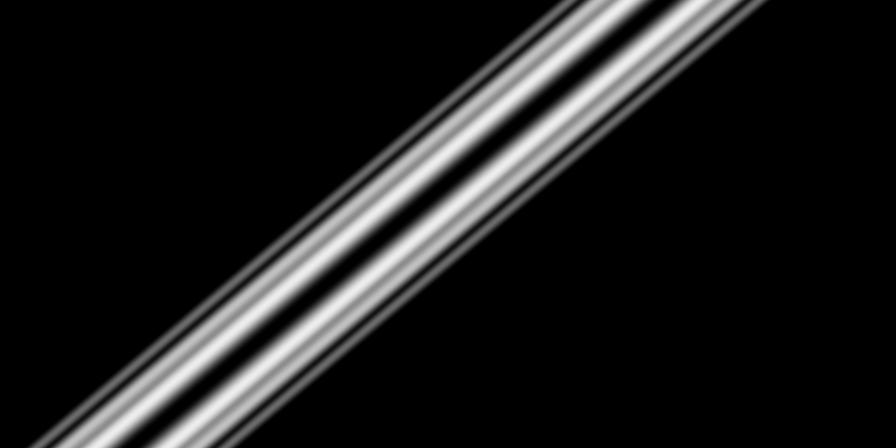
Write a Shadertoy shader that draws this background.

```glsl
// Two parallel metallic tubes crossing a black field on a diagonal.
// The distance to the diagonal axis is mirrored, then a grey profile
// is built across it from a few soft raised-cosine ridges.

const float PI = 3.14159;
const float BAND_ANGLE = radians(40.0);
const vec2 BAND_ORIGIN = vec2(-0.112, 0.0);
const float BAND_HALF_WIDTH = 0.152;

// Signed distance from p to the line through origin at the given angle.
float lineDistance(vec2 p, vec2 origin, float angle) {
    return dot(p - origin, vec2(-sin(angle), cos(angle)));
}

// Smooth bump: 1 at center, falling to 0 at center +/- halfWidth.
float ridge(float x, float center, float halfWidth) {
    float t = min(abs(x - center) / halfWidth, 1.0);
    return 0.5 + 0.5 * cos(PI * t);
}

// Brightness from the dark seam (0) to the outer rim (1).
float tubeProfile(float u) {
    float highlight = 0.93 * ridge(u, 0.34, 0.30);
    float sheen     = 0.75 * ridge(u, 0.63, 0.18);
    float rim       = 0.42 * ridge(u, 0.89, 0.13);
    return highlight + sheen + rim;
}

void mainImage(out vec4 fragColor, in vec2 fragCoord) {
    // Centered coordinates, one unit per canvas height
    vec2 p = (fragCoord - 0.5 * iResolution.xy) / iResolution.y;

    // Mirrored position across the band
    float d = lineDistance(p, BAND_ORIGIN, BAND_ANGLE);
    float u = abs(d) / BAND_HALF_WIDTH;

    fragColor = vec4(vec3(tubeProfile(u)), 1.0);
}
```
